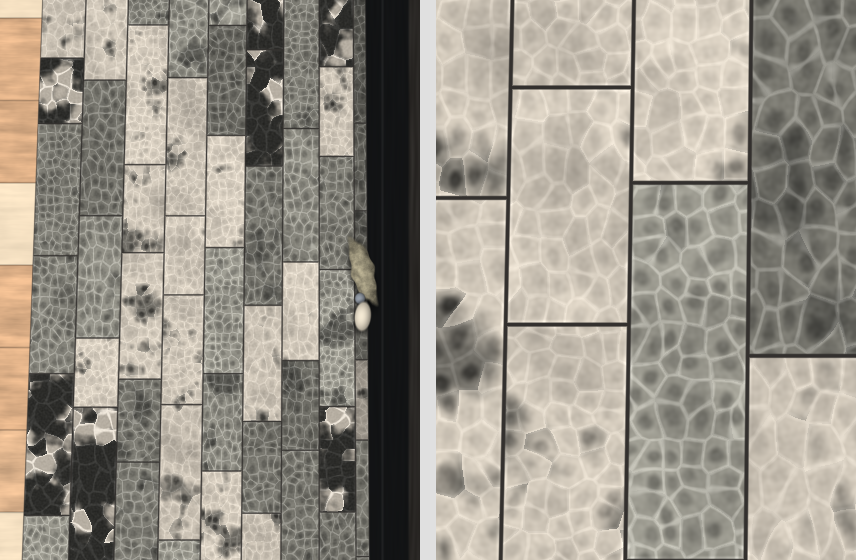
Left: the whole. Right: its middle third, enlarged.
Reproduce this texture procedurally as a WebGL 1 fragment shader.

```glsl
precision highp float;
uniform vec2 u_resolution;

#define ROWS 4.9
#define ROW_JITTER 0.55
#define ROW_STAGGER 0.45
#define TAPER 0.00125
#define STONE_END 8.38
#define JOINT 0.0012
#define CORAL_SCALE 66.0
#define PLANKS 6.8
#define PALE vec3(0.81, 0.775, 0.72)
#define GREY vec3(0.52, 0.515, 0.48)
#define INK vec3(0.17, 0.17, 0.16)

vec2 hash2(vec2 p) {
  vec2 d = vec2(dot(p, vec2(127.1, 311.7)), dot(p, vec2(269.5, 183.3)));
  return fract(sin(d) * 43758.55);
}

// Gradient noise, roughly -0.7 to 0.7
float corner(vec2 i, vec2 f, vec2 o) {
  return dot(hash2(i + o) * 2.0 - 1.0, f - o);
}

float noise(vec2 p) {
  vec2 i = floor(p), f = fract(p);
  vec2 u = f * f * (3.0 - 2.0 * f);
  return mix(mix(corner(i, f, vec2(0, 0)), corner(i, f, vec2(1, 0)), u.x),
             mix(corner(i, f, vec2(0, 1)), corner(i, f, vec2(1, 1)), u.x), u.y);
}

float fbm(vec2 p) {
  float sum = 0.0, amp = 1.0;
  for (int i = 0; i < 4; i++) {
    sum += amp * noise(p);
    p = p * 2.03 + 17.3;
    amp *= 0.5;
  }
  return sum;
}

// Coral cells: nearest distance, second distance, random value of the cell
vec3 cells(vec2 p) {
  vec2 i = floor(p), f = fract(p);
  vec3 best = vec3(8.0, 8.0, 0.0);
  for (int y = -1; y <= 1; y++) {
    for (int x = -1; x <= 1; x++) {
      vec2 o = vec2(float(x), float(y));
      vec2 h = hash2(i + o);
      float d = length(o + 0.12 + 0.76 * h - f);
      if (d < best.x) best = vec3(d, best.x, fract(h.x * 7.0 + h.y));
      else best.y = min(best.y, d);
    }
  }
  return best;
}

// One polished fossil tile: pale, grey or dark
vec3 stone(vec2 p, vec2 id) {
  vec2 kind = hash2(id + 3.1), vary = hash2(id + 31.7);
  vec2 q = p + 5.0 * vary;
  float pale = step(kind.x, 0.38), dark = step(0.87, kind.x);
  float blotch = fbm(q * 12.0);
  vec2 warp = 0.5 * vec2(noise(q * 30.0), noise(q * 30.0 + 9.0));
  vec2 stretch = vec2(1.0, mix(0.65, 1.0, vary.x));
  float scale = CORAL_SCALE * mix(0.8, 1.15, vary.y) * (1.0 - 0.4 * dark);
  vec3 cell = cells(q * stretch * scale + warp);
  float rim = 1.0 - smoothstep(0.03, 0.2, cell.y - cell.x);
  float eye = (1.0 - smoothstep(0.12, 0.42, cell.x)) * (0.4 + 0.6 * cell.z);

  vec3 base = mix(GREY * mix(0.82, 1.22, kind.y), PALE * mix(0.94, 1.06, kind.y), pale);
  base *= 1.0 + 0.3 * blotch + 0.1 * (cell.z - 0.5);
  float stain = smoothstep(0.12, 0.5, blotch + 0.25 * (cell.z - 0.5));
  vec3 coral = mix(base, INK * 1.5, stain * 0.75);
  coral *= 1.0 - eye * mix(0.28, 0.1 + 0.4 * stain, pale);
  coral += rim * mix(0.12, 0.06, pale);

  float bloom = smoothstep(-0.02, 0.3, blotch + 0.5 * (cell.z - 0.55));
  vec3 night = mix(INK, PALE * 0.88, bloom) + rim * 0.16 * (0.4 + bloom);
  return mix(coral, night, dark) + 0.06 * noise(p * 260.0);
}

// Row boundary, in rows from the top
float joint(float row, float col) {
  return row + ROW_JITTER * hash2(vec2(row, col) + 0.7).x;
}

vec3 wood(vec2 p, float t, float px) {
  float s = t * PLANKS + 0.78;
  float plank = floor(s), cream = smoothstep(0.3, 0.75, cos(1.9 * plank));
  float grain = fbm(vec2(p.x * 9.0 + plank * 3.7, p.y * 75.0));
  float figure = fbm(vec2(p.x * 12.0, p.y * 22.0) + plank * 5.0);
  vec3 col = mix(vec3(0.87, 0.69, 0.53), vec3(0.96, 0.88, 0.76), cream);
  col *= 1.0 + (0.16 * grain + 0.2 * figure) * (1.0 - 0.65 * cream);
  float gap = min(fract(s), 1.0 - fract(s)) / PLANKS;
  return col * mix(0.76, 1.0, smoothstep(0.0, 0.0012 + px, gap));
}

// Black trim with faint lengthwise ridges and a brown outer board
vec3 trim(vec2 p, float px) {
  float streak = noise(vec2(p.x * 180.0, p.y * 9.0));
  float ridge = smoothstep(0.004, 0.0, abs(p.x - 0.683));
  vec3 col = vec3(0.07, 0.075, 0.08) + 0.05 * ridge + 0.012 * streak;
  vec3 board = vec3(0.16, 0.15, 0.14) + 0.06 * streak;
  return mix(col, board, smoothstep(0.729 - px, 0.731 + px, p.x));
}

// Rounded pebble with a soft shadow
vec3 pebble(vec3 under, vec2 p, vec2 size, float tilt, vec3 tint, float rough) {
  float c = cos(tilt), s = sin(tilt), px = 1.0 / u_resolution.y;
  vec2 q = mat2(c, -s, s, c) * p / size;
  float r = length(q) + rough * noise(p * 55.0), edge = px / size.x;
  under *= 1.0 - 0.5 * (1.0 - smoothstep(0.8, 1.4, length(q + vec2(0.15, 0.1))));
  vec3 lit = tint * (1.05 - 0.35 * r * r - 0.15 * q.x + rough * fbm(p * 90.0));
  return mix(lit, under, smoothstep(1.0 - edge, 1.0 + edge, r));
}

void main() {
  vec2 p = gl_FragCoord.xy / u_resolution.y;
  p.x *= 0.75 * u_resolution.y / u_resolution.x;
  float px = 1.0 / u_resolution.y, t = 1.0 - p.y;

  // Columns fan out downwards and narrow to the right
  float start = mix(0.0755, 0.039, t), width = mix(0.0794, 0.0846, t);
  float root = sqrt(max(width * width - 4.0 * TAPER * (p.x - start), 0.0));
  float c = (width - root) / (2.0 * TAPER), col = floor(c);

  // Staggered rows of uneven length
  float s = t * ROWS - 0.33 - ROW_STAGGER * col + 0.5 * ROW_JITTER;
  float row = floor(s);
  row -= step(s, joint(row, col));
  float side = min(c - col, min(col + 1.0, STONE_END) - c) * root;
  float ends = min(s - joint(row, col), joint(row + 1.0, col) - s) / ROWS;
  float d = min(side, ends);

  // Tiles with worn light edges and dark joints
  vec3 color = stone(p, vec2(col, row)) * mix(1.0, 0.78, step(8.0, col));
  float wear = smoothstep(-0.15, 0.4, noise(p * 28.0));
  color += 0.16 * wear * (1.0 - smoothstep(JOINT, JOINT * 2.5 + px, d));
  color = mix(vec3(0.2, 0.19, 0.18), color, smoothstep(JOINT - px, JOINT + px, d));

  // Floor on the left, trim on the right
  color = mix(wood(p, t, px), color, smoothstep(-px, px, c * root));
  color = mix(color, trim(p, px), smoothstep(-px, px, (c - STONE_END) * root));

  color = pebble(color, p - vec2(0.648, 0.516), vec2(0.02, 0.06), 0.28, vec3(0.62, 0.59, 0.49), 0.35);
  color = pebble(color, p - vec2(0.643, 0.467), vec2(0.009, 0.01), 0.0, vec3(0.55, 0.58, 0.62), 0.0);
  color = pebble(color, p - vec2(0.648, 0.435), vec2(0.0145, 0.026), -0.1, vec3(0.9, 0.86, 0.78), 0.0);
  gl_FragColor = vec4(clamp(color, 0.0, 1.0), 1.0);
}
```
